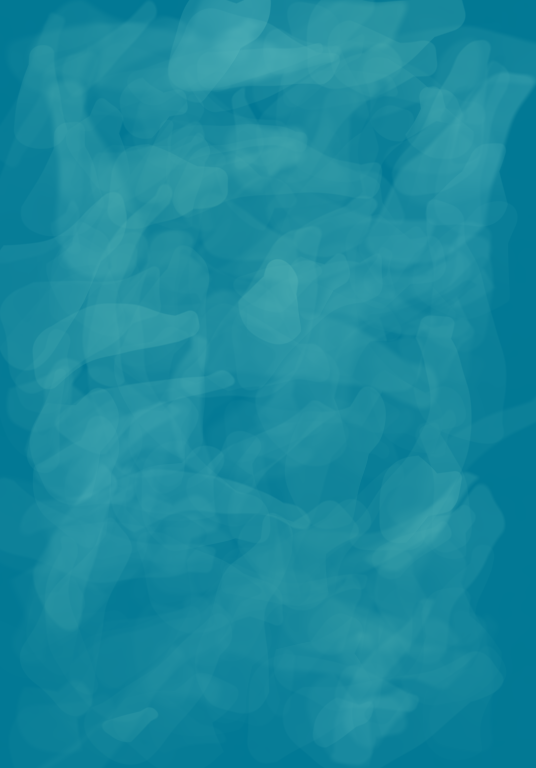
This background is drawn by a Shadertoy shader. Its source:

```glsl
// Teal wash built from many translucent, gently bent brush strokes on a deep
// blue-green ground. Each stroke is a skewed, rounded slab that pulls a scalar
// tone towards its own value; the tone is finally mapped onto a colour ramp.

const int STROKE_COUNT = 300;
const vec3 GROUND = vec3(0.0, 0.47, 0.58);
const vec3 TONE_RANGE = vec3(0.30, 0.21, 0.12);

// Four independent values in 0..1 for one seed.
vec4 hash41(float seed) {
    vec4 p = fract(vec4(seed) * vec4(0.1031, 0.1030, 0.0973, 0.1099));
    p += dot(p, p.wzxy + 33.33);
    return fract((p.xxyz + p.yzzw) * p.zywx);
}

vec2 gradientAt(vec2 cell) {
    vec3 p = fract(cell.xyx * vec3(0.1031, 0.1030, 0.0973));
    p += dot(p, p.yzx + 33.33);
    float angle = 6.2832 * fract((p.x + p.y) * p.z);
    return vec2(cos(angle), sin(angle));
}

// Gradient noise, roughly -0.7..0.7.
float gradientNoise(vec2 p) {
    vec2 i = floor(p), f = fract(p);
    vec2 u = f * f * f * (f * (f * 6.0 - 15.0) + 10.0);
    vec2 e = vec2(1.0, 0.0);
    float low = mix(dot(gradientAt(i), f),
                    dot(gradientAt(i + e.xy), f - e.xy), u.x);
    float high = mix(dot(gradientAt(i + e.yx), f - e.yx),
                     dot(gradientAt(i + e.xx), f - e.xx), u.x);
    return mix(low, high, u.y);
}

vec2 rotateInto(vec2 p, float angle) {
    float c = cos(angle), s = sin(angle);
    return vec2(c * p.x + s * p.y, c * p.y - s * p.x);
}

// Distance to a tapered, rounded slab whose spine is a shallow parabola.
float bentSlab(vec2 p, float halfLength, float radius, float bend, float corner) {
    float along = clamp(p.x, -halfLength, halfLength);
    float width = radius * (1.0 - 0.4 * along / halfLength);
    float rounding = corner * width;
    vec2 q = abs(vec2(p.x, p.y - bend * along * along));
    q -= vec2(halfLength + radius, width) - rounding;
    return length(max(q, 0.0)) + min(max(q.x, q.y), 0.0) - rounding;
}

// Blends one stroke over the tone gathered so far.
float paintStroke(float tone, vec2 p, float index, float aspect, float pixel) {
    vec4 shape = hash41(index + 11.0);
    vec4 paint = hash41(index + 407.0);
    vec4 form = hash41(index + 853.0);

    // Evenly scattered centres, kept away from the bare margins.
    vec2 spread = fract(index * vec2(0.7549, 0.5698) + 0.2 * form.xy);
    vec2 centre = mix(vec2(0.07, 0.05), vec2(0.89, 0.96), spread);

    // Sweeping diagonals inside, upright at the sides, flat at top and bottom.
    float side = smoothstep(0.26, 0.42, abs(centre.x - 0.48));
    float cap = smoothstep(0.36, 0.46, abs(centre.y - 0.5));
    float angle = mix(mix(0.65, 1.35, side), 0.25, cap);
    angle += (shape.x - 0.5) * 2.4 * (1.0 - 0.6 * max(side, cap));

    // Some strokes are slim dark wisps.
    float wisp = step(paint.x, 0.16);
    float radius = mix(mix(0.014, 0.052, shape.y), 0.011, wisp);
    float halfLength = mix(0.012, 0.125, shape.z * shape.z);
    float bend = (shape.w - 0.5) * 6.0;
    float softness = max(mix(0.001, 0.009, paint.y * paint.y * paint.y), pixel);

    vec2 local = rotateInto(p - centre * vec2(aspect, 1.0), angle);
    local.x += (form.z - 0.5) * 1.2 * local.y;
    float corner = mix(0.45, 1.0, form.w);
    float edge = bentSlab(local, halfLength, radius, bend, corner);
    float cover = 1.0 - smoothstep(-softness, softness, edge);
    float fade = mix(0.6, 1.0, smoothstep(-halfLength, halfLength, local.x));

    float strokeTone = mix(0.32, 1.2, paint.z) + 0.25 * (centre.y - 0.5);
    strokeTone += 0.8 * gradientNoise(centre * vec2(4.5, 6.5) + 63.4);
    strokeTone = mix(strokeTone, 0.1, wisp);
    float opacity = mix(0.12, 0.3, paint.w);
    return mix(tone, strokeTone, opacity * cover * fade);
}

void mainImage(out vec4 fragColor, in vec2 fragCoord) {
    vec2 p = fragCoord / iResolution.y;
    float aspect = iResolution.x / iResolution.y;
    float pixel = 1.0 / iResolution.y;

    // Slight wobble keeps the stroke outlines hand drawn.
    vec2 wobble = vec2(gradientNoise(p * 12.0), gradientNoise(p * 12.0 + 40.0));
    vec2 brushed = p + 0.014 * wobble;

    float tone = 0.02;
    for (int i = 0; i < STROKE_COUNT; i++) {
        tone = paintStroke(tone, brushed, float(i), aspect, pixel);
    }

    // Faint mottling where paint has gathered.
    float mottle = gradientNoise(p * 18.0 + 7.0) + 0.7 * gradientNoise(p * 42.0);
    tone = max(tone + 0.09 * mottle * tone, 0.0);

    // Slow drift between greener and bluer paint.
    float drift = gradientNoise(p * 3.5 + 21.0) * tone;
    vec3 colour = GROUND + TONE_RANGE * tone + vec3(-0.01, 0.0, 0.035) * drift;
    fragColor = vec4(clamp(colour, 0.0, 1.0), 1.0);
}
```
